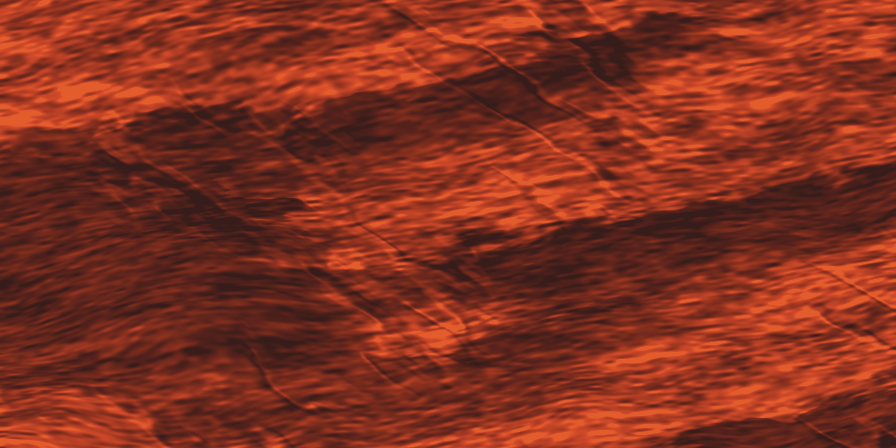
A WebGL 1 fragment shader for this texture:

```glsl
precision highp float;
// Red desert rock: windswept grain, long slanting shadows and thin diagonal creases.

uniform vec2 u_resolution;

float hash(vec2 cell) {
  vec3 h = fract(cell.xyx * 0.1031);
  h += dot(h, h.yzx + 33.33);
  return fract((h.x + h.y) * h.z);
}

float noise(vec2 p) {
  vec2 cell = floor(p);
  vec2 f = fract(p);
  f = f * f * (3.0 - 2.0 * f);
  float low = mix(hash(cell), hash(cell + vec2(1.0, 0.0)), f.x);
  float high = mix(hash(cell + vec2(0.0, 1.0)), hash(cell + 1.0), f.x);
  return mix(low, high, f.y);
}

// Layered noise, about 0 to 1; a high gain gives rougher layers
float fbm(vec2 p, float gain) {
  float sum = 0.0;
  float total = 0.0;
  float amplitude = 1.0;
  for (int i = 0; i < 4; i++) {
    sum += amplitude * noise(p);
    total += amplitude;
    p = p * 2.07 + vec2(17.3, 9.1);
    amplitude *= gain;
  }
  return sum / total;
}

// Lens of shade: crisp curved crest on top, soft lower side
float shadow(vec2 p, vec2 crest, vec2 size, float slope, float bend) {
  vec2 d = p - crest;
  d.y -= slope * d.x + bend * d.x * d.x;
  float along = d.x / size.x;
  float depth = size.y * sqrt(max(1.0 - along * along, 0.0)) + 0.001;
  float top = 1.0 - smoothstep(-0.016, 0.012, d.y);
  float base = smoothstep(-1.3 * depth, -0.5 * depth, d.y);
  return top * base * (1.0 - smoothstep(0.65, 1.0, abs(along)));
}

float allShadows(vec2 p) {
  float s = shadow(p, vec2(0.85, 0.815), vec2(0.95, 0.22), 0.2, 0.1);
  s = max(s, 0.95 * shadow(p, vec2(0.2, 0.66), vec2(0.8, 0.55), -0.02, -0.65));
  s = max(s, shadow(p, vec2(1.62, 0.55), vec2(0.76, 0.2), 0.21, 0.1));
  s = max(s, 0.85 * shadow(p, vec2(0.82, 0.39), vec2(0.45, 0.14), 0.28, -0.1));
  s = max(s, 0.7 * shadow(p, vec2(0.95, 0.23), vec2(0.65, 0.19), 0.22, 0.0));
  return max(s, shadow(p, vec2(1.78, 0.09), vec2(0.55, 0.2), 0.27, 0.0));
}

// Thin lit ridges with a dark lee side, running down to the right
float crease(vec2 p) {
  vec2 q = vec2(0.86 * p.x - 0.51 * p.y, 0.51 * p.x + 0.86 * p.y);
  float level = fbm(q * vec2(2.8, 9.0) + 4.7, 0.5) - 0.5;
  float lit = exp(-1200.0 * level * level);
  float lee = exp(-900.0 * (level + 0.06) * (level + 0.06));
  return (lit - lee) * smoothstep(0.4, 0.7, noise(p * 3.1 + 8.0));
}

// Coordinates that follow the gently rising, wavering strata
vec2 flow(vec2 p) {
  float waver = 0.09 * noise(p * vec2(2.3, 3.1)) + 0.02 * noise(p * vec2(7.0, 11.0));
  return vec2(p.x, p.y - 0.13 * p.x + waver);
}

float strata(vec2 p) {
  return fbm(p * vec2(3.4, 16.0) + 2.0, 0.75);
}

vec3 rockColor(float tone) {
  float t = clamp(tone, 0.0, 1.0) * 6.0 - 0.5;
  vec3 c = mix(vec3(0.21, 0.11, 0.10), vec3(0.25, 0.12, 0.10), clamp(t + 0.5, 0.0, 1.0));
  c = mix(c, vec3(0.33, 0.13, 0.11), clamp(t, 0.0, 1.0));
  c = mix(c, vec3(0.43, 0.16, 0.11), clamp(t - 1.0, 0.0, 1.0));
  c = mix(c, vec3(0.55, 0.19, 0.12), clamp(t - 2.0, 0.0, 1.0));
  c = mix(c, vec3(0.69, 0.24, 0.14), clamp(t - 3.0, 0.0, 1.0));
  c = mix(c, vec3(0.82, 0.29, 0.16), clamp(t - 4.0, 0.0, 1.0));
  return mix(c, vec3(0.89, 0.36, 0.17), clamp(2.0 * t - 10.0, 0.0, 1.0));
}

void main() {
  vec2 p = gl_FragCoord.xy / u_resolution.y;
  vec2 f = flow(p);

  // Broad shade with ragged, streaky edges
  float bands = strata(f);
  vec2 ragged = vec2(fbm(p * 5.0, 0.6), fbm(f * vec2(5.0, 18.0) + 6.0, 0.7)) - 0.5;
  float shade = allShadows(p + ragged * vec2(0.2, 0.17));

  // Relief lit from above, then hair-fine grain
  float relief = bands - strata(f + vec2(-0.003, 0.006));
  float grain = noise(f * vec2(20.0, 105.0)) - 0.5;
  grain += 0.8 * (noise(vec2(p.x * 42.0 + p.y * 30.0, f.y * 125.0)) - 0.5);

  float contrast = mix(1.0, 0.65, shade);
  float tone = 0.70 - 0.48 * shade;
  tone += contrast * (0.95 * (bands - 0.5) + 1.4 * relief + 0.42 * grain);
  tone += 0.24 * crease(p);
  tone += 0.16 * (noise(p * vec2(2.0, 4.0) + 31.0) - 0.5);

  gl_FragColor = vec4(rockColor(tone), 1.0);
}
```
